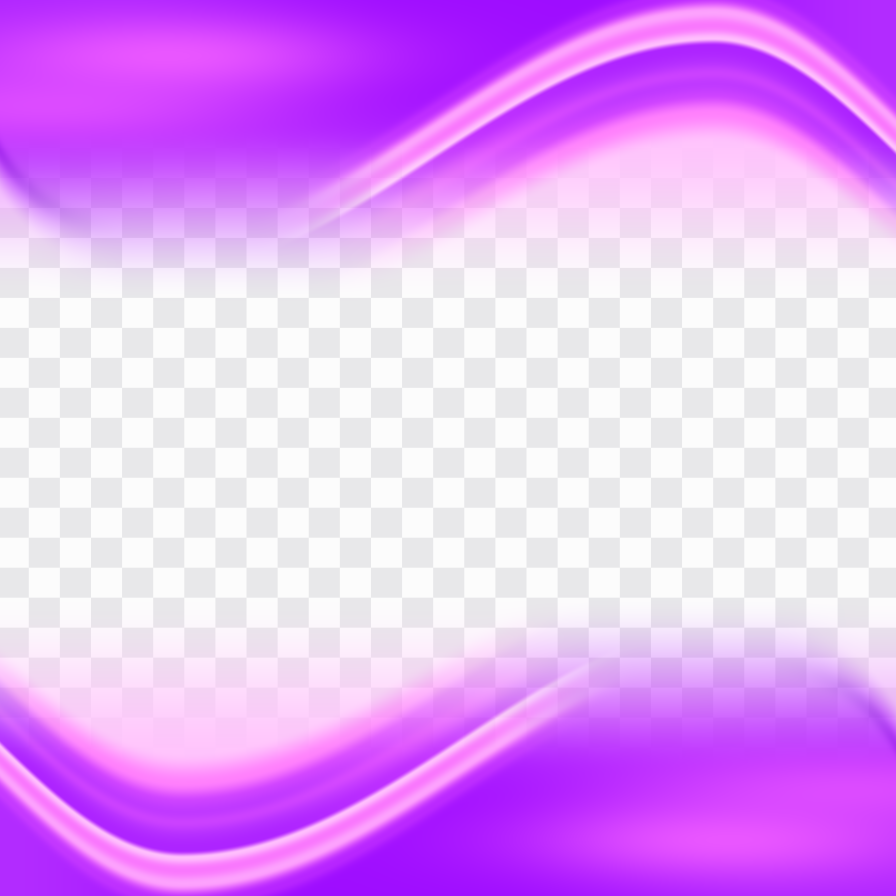
Write a Shadertoy shader that draws this background.

```glsl
const vec3 VIOLET = vec3(0.62, 0.05, 1.00);
const vec3 PURPLE = vec3(0.72, 0.20, 1.00);
const vec3 MAGENTA = vec3(0.94, 0.36, 1.00);
const vec3 PINK = vec3(1.00, 0.50, 0.99);
const vec3 PALE = vec3(1.00, 0.76, 0.99);
const vec3 TILE_LIGHT = vec3(0.988);
const vec3 TILE_DARK = vec3(0.908, 0.908, 0.916);

const vec2 TILE_SIZE = vec2(0.03472, 0.03346);
const vec2 TILE_ORIGIN = vec2(0.0321, 0.3659);
const float CREST_X = 0.797;        // horizontal place of the wave top
const float WAVE_HEIGHT = 0.130;
const float LEFT_FREQ = 5.0;
const float RIGHT_FREQ = 7.5;
const float FADE_START = 0.137;     // band opacity falls between these depths
const float FADE_END = 0.338;

float bell(float x, float center, float width) {
    float d = (x - center) / width;
    return exp(-d * d);
}

float glow(vec2 p, vec2 center, vec2 radius) {
    vec2 d = (p - center) / radius;
    return exp(-dot(d, d));
}

// Depth of the shared wave curve below its top
float wave(float x) {
    float d = x - CREST_X;
    float angle = d < 0.0 ? min(-d * LEFT_FREQ, 3.14159) : d * RIGHT_FREQ;
    return WAVE_HEIGHT * (1.0 - cos(angle));
}

vec3 checker(vec2 p) {
    vec2 cell = (p - TILE_ORIGIN) / TILE_SIZE;
    vec2 tri = abs(fract(cell * 0.5 + 0.25) - 0.5) - 0.25;
    vec2 pixel = 0.5 / (TILE_SIZE * iResolution.xy);
    vec2 side = clamp(tri / pixel, -0.5, 0.5) * 2.0;
    return mix(TILE_LIGHT, TILE_DARK, 0.5 - 0.5 * side.x * side.y);
}

// Violet field with soft magenta clouds
vec3 backdrop(vec2 p) {
    vec3 col = mix(VIOLET, PURPLE, smoothstep(0.09, 0.22, p.y));
    col = mix(col, PURPLE, 0.8 * smoothstep(0.72, 1.0, p.x));
    col = mix(col, PURPLE, 0.6 * (1.0 - smoothstep(0.1, 0.45, p.x)));
    col = mix(col, MAGENTA, 0.9 * glow(p, vec2(0.19, 0.062), vec2(0.22, 0.046)));
    col = mix(col, MAGENTA, 0.65 * glow(p, vec2(0.04, 0.120), vec2(0.24, 0.042)));
    return mix(col, MAGENTA, 0.25 * glow(p, vec2(0.28, 0.22), vec2(0.20, 0.07)));
}

// Small dark fold with a light rim at the side
vec3 sideFold(vec3 col, vec2 p) {
    float d = p.y - 0.170 - 0.098 * (1.0 - exp(-p.x / 0.06));
    float reach = 1.0 - smoothstep(0.03, 0.15, p.x);
    col = mix(col, VIOLET * 0.9, 0.55 * reach * bell(d, 0.0, 0.012));
    return mix(col, PALE, 0.75 * reach * smoothstep(0.005, 0.05, d));
}

// Ribbon, hollow and lower crest, layered by distance below the wave
vec3 waveLayers(vec3 col, vec2 p) {
    float v = p.y - wave(p.x);
    float reach = smoothstep(0.30, 0.46, p.x);

    vec3 hollow = mix(PURPLE, MAGENTA, 0.8 * (1.0 - smoothstep(0.45, 0.72, p.x)));
    hollow = mix(hollow, VIOLET, 0.4 * bell(v, 0.053, 0.015) * reach);
    hollow = mix(hollow, MAGENTA, 0.35 * bell(v, 0.082, 0.009));
    hollow = mix(hollow, MAGENTA, 0.55 * smoothstep(0.085, 0.118, v));
    col = mix(col, hollow, smoothstep(0.040, 0.052, v) * reach);

    vec3 crest = mix(PINK, PALE, smoothstep(0.124, 0.160, v));
    col = mix(col, crest, smoothstep(0.106, 0.126, v) * reach);

    vec3 ribbon = mix(MAGENTA, PINK, 0.6);
    ribbon = mix(ribbon, PALE, 0.6 * bell(v, 0.014, 0.009));
    ribbon = mix(ribbon, PALE, 0.95 * bell(v, 0.043, 0.008));
    float body = smoothstep(-0.008, 0.012, v) * (1.0 - smoothstep(0.043, 0.051, v));
    col = mix(col, ribbon, body * smoothstep(0.28, 0.45, p.x));

    // Thin halo above the ribbon
    return mix(col, MAGENTA, 0.3 * bell(v, -0.008, 0.009) * reach);
}

void mainImage(out vec4 fragColor, in vec2 fragCoord) {
    vec2 uv = fragCoord / iResolution.xy;
    vec2 p = vec2(uv.x, 1.0 - uv.y);

    // The lower band is the upper one turned half a circle
    vec2 q = p.y > 0.5 ? 1.0 - p : p;

    vec3 band = backdrop(q);
    band = sideFold(band, q);
    band = waveLayers(band, q);

    float opacity = 1.0 - smoothstep(FADE_START, FADE_END, q.y);
    fragColor = vec4(mix(checker(p), band, opacity), 1.0);
}
```
